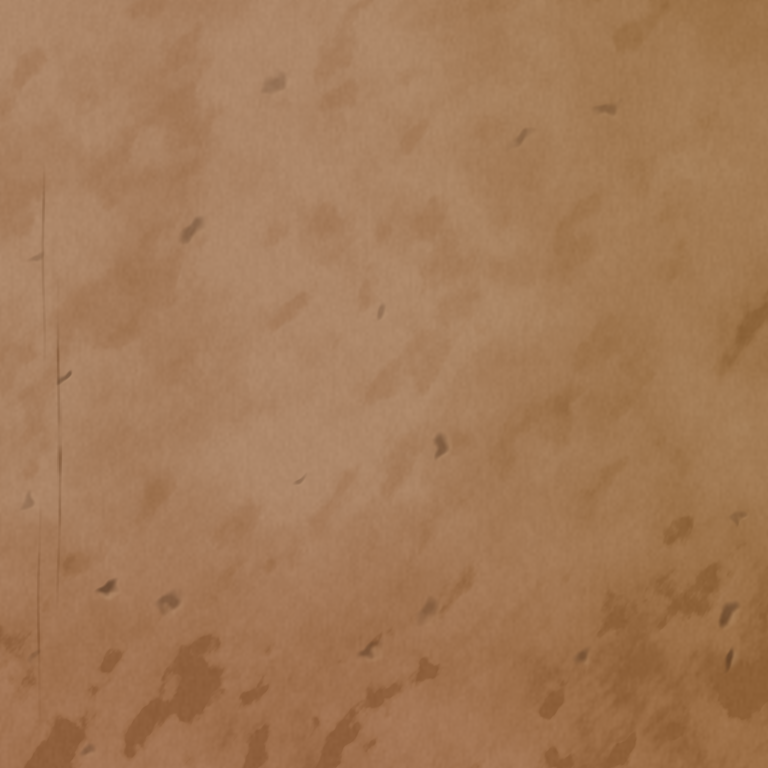
Write a three.js fragment shader that draws this texture.

```glsl
// Weathered clay plaster: a soft light-to-ochre wash with cloudy mottling,
// slanted trowel marks in low relief, sparse pits and thin vertical scratches.
// Built from layered value noise and a jittered grid of warped ellipses.
varying vec2 vUv;

const vec3 UMBER = vec3(0.55, 0.38, 0.24);
const vec3 OCHRE = vec3(0.61, 0.44, 0.30);
const vec3 CLAY = vec3(0.64, 0.475, 0.345);
const vec3 PALE = vec3(0.68, 0.53, 0.41);
const vec3 PIT_SHADE = vec3(0.31, 0.20, 0.12);
const vec3 PIT_LIGHT = vec3(0.75, 0.62, 0.48);

float hash(vec2 p) {
  return fract(sin(dot(p, vec2(127.1, 311.7))) * 43758.5453);
}

float noise(vec2 p) {
  vec2 cell = floor(p);
  vec2 f = fract(p);
  f = f * f * (3.0 - 2.0 * f);
  float low = mix(hash(cell), hash(cell + vec2(1.0, 0.0)), f.x);
  float high = mix(hash(cell + vec2(0.0, 1.0)), hash(cell + vec2(1.0)), f.x);
  return mix(low, high, f.y);
}

float fbm(vec2 p) {
  float sum = 0.0;
  float gain = 0.5;
  for (int i = 0; i < 5; i++) {
    sum += gain * noise(p);
    p = mat2(1.6, 1.2, -1.2, 1.6) * p + 7.3;
    gain *= 0.5;
  }
  return sum / 0.97;
}

vec2 rotate(vec2 p, float angle) {
  float c = cos(angle);
  float s = sin(angle);
  return vec2(c * p.x + s * p.y, c * p.y - s * p.x);
}

// Trowel marks, longer along their slanted axis
float trowelMarks(vec2 p, float angle, float scale) {
  vec2 q = rotate(p, angle) * scale;
  return fbm(q * vec2(0.55, 1.0));
}

vec3 plasterColour(float tone) {
  vec3 colour = mix(UMBER, OCHRE, smoothstep(0.0, 0.25, tone));
  colour = mix(colour, CLAY, smoothstep(0.2, 0.55, tone));
  return mix(colour, PALE, smoothstep(0.5, 0.95, tone));
}

// Returns shadow in x and the lit lip in y
vec2 pits(vec2 p, float scale, float chance, float seed) {
  vec2 result = vec2(0.0);
  vec2 home = floor(p * scale);
  vec2 warp = vec2(noise(p * 70.0), noise(p * 70.0 + 31.0)) - 0.5;
  for (int j = -1; j <= 1; j++) {
    for (int i = -1; i <= 1; i++) {
      vec2 cell = home + vec2(float(i), float(j));
      vec2 key = cell + seed;
      vec2 centre = (cell + 0.15 + 0.7 * vec2(hash(key), hash(key + 17.0))) / scale;
      float present = step(hash(key + 41.0), chance);
      float size = mix(0.004, 0.010, hash(key + 59.0)) * present + 0.0001;
      vec2 d = rotate(p - centre + warp * 0.014, 0.5 + 0.7 * hash(key + 73.0));
      d.x *= 0.5;
      float shade = 1.0 - smoothstep(0.3, 1.3, length(d) / size);
      float lip = 1.0 - smoothstep(0.3, 1.2, length(d + vec2(0.0, size)) / size);
      float strength = present * mix(0.25, 0.9, hash(key + 97.0));
      result = max(result, strength * vec2(shade, lip * (1.0 - shade)));
    }
  }
  return result;
}

// A wavering vertical line that fades at both ends
float scratch(vec2 p, float x, float y, float reach) {
  float waver = 0.006 * (noise(vec2(p.y * 9.0, x * 50.0)) - 0.5);
  float line = 1.0 - smoothstep(0.0005, 0.0028, abs(p.x - x + waver));
  float fade = 1.0 - smoothstep(0.3, 1.0, abs(p.y - y) / reach);
  return line * fade * noise(vec2(x * 90.0, p.y * 30.0));
}

void main() {
  vec2 p = vUv;
  float right = smoothstep(0.35, 1.0, p.x + 0.15 * (p.y - 0.5));
  float bottom = 1.0 - smoothstep(0.0, 0.45, p.y);

  // Broad wash and cloudy mottling
  float tone = 0.83 - 0.42 * right - 0.42 * bottom;
  tone += 0.75 * (fbm(p * 5.0 + 3.0) - 0.5);
  tone += 0.45 * (fbm(p * 17.0 + 11.0) - 0.5);

  // Slanted marks: relief from a shifted sample, then dark hollows
  float marks = trowelMarks(p, 0.95, 26.0);
  float shifted = trowelMarks(p + vec2(0.004, -0.004), 0.95, 26.0);
  float hollow = smoothstep(0.57, 0.78, marks);
  tone += (0.35 + 0.35 * bottom) * (marks - shifted);
  tone -= hollow * (0.25 + 0.35 * bottom);
  vec3 colour = plasterColour(clamp(tone, -0.1, 1.1));
  colour += right * vec3(-0.004, 0.003, -0.022);
  colour += bottom * vec3(0.010, -0.008, -0.006);

  // Pits, denser toward the foot of the wall
  vec2 pit = max(pits(p, 7.0, 0.16, 5.0), pits(p, 11.0, 0.05 + 0.12 * bottom, 23.0));
  colour = mix(colour, PIT_LIGHT, 0.35 * pit.y);
  colour = mix(colour, PIT_SHADE, 0.75 * pit.x);

  // Scratches near the left edge
  for (int i = 0; i < 4; i++) {
    float k = float(i);
    float x = 0.05 + 0.035 * hash(vec2(k, 3.0));
    colour -= 0.11 * scratch(p, x, 0.2 + 0.15 * k, 0.16);
  }

  // Fine vertical fibre and grain
  float grain = noise(p * vec2(260.0, 95.0)) + noise(p * 230.0) - 1.0;
  gl_FragColor = vec4(colour + 0.018 * grain, 1.0);
}
```
